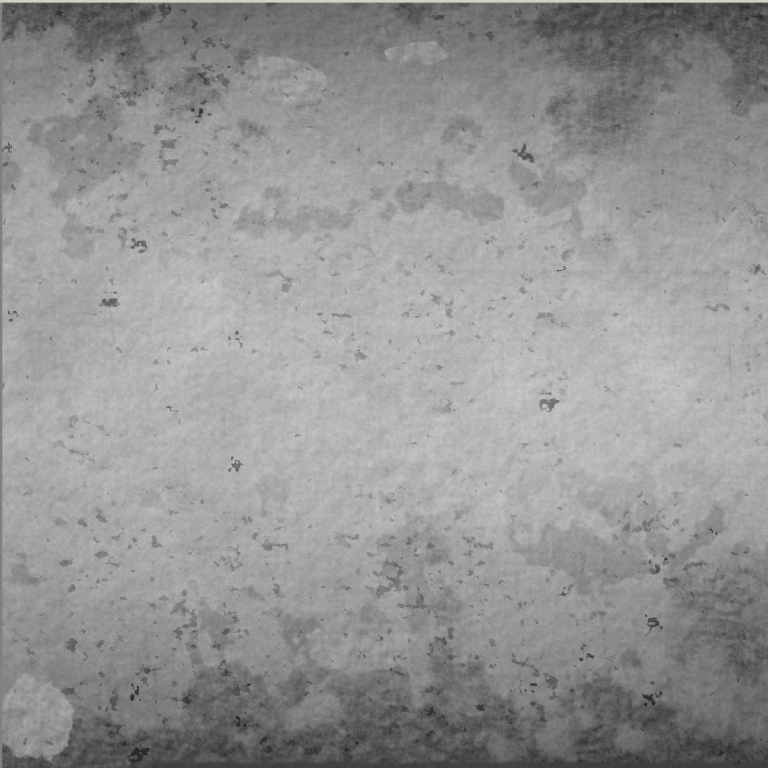
Give the GLSL for this texture, as a three.js fragment shader.

```glsl
// Weathered grey concrete wall: pale middle band, dark ragged stains, pits and scratches.
varying vec2 vUv;

float hash(vec2 p) {
  return fract(sin(dot(p, vec2(127.1, 311.7))) * 43758.5453);
}

float noise(vec2 p) {
  vec2 i = floor(p), f = fract(p);
  f = f * f * (3.0 - 2.0 * f);
  return mix(mix(hash(i), hash(i + vec2(1.0, 0.0)), f.x),
             mix(hash(i + vec2(0.0, 1.0)), hash(i + 1.0), f.x), f.y);
}

float fbm(vec2 p) {
  float sum = 0.0, amp = 0.5;
  for (int i = 0; i < 5; i++) {
    sum += amp * noise(p);
    p = mat2(1.6, 1.2, -1.2, 1.6) * p + 17.3;
    amp *= 0.55;
  }
  return sum / 1.055;
}

// Soft-edged rectangle of old paint
float paintPatch(vec2 p, vec2 centre, vec2 halfSize, float blur) {
  vec2 d = abs(p - centre) - halfSize;
  return 1.0 - smoothstep(-blur, blur, max(d.x, d.y));
}

// Soft oval where the surface has flaked
float flakeZone(vec2 p, vec2 centre, vec2 radius) {
  return 1.0 - smoothstep(0.3, 1.3, length((p - centre) / radius));
}

// Small irregular holes, at most one in each cell
float pits(vec2 p, float cells, float share) {
  vec2 q = p * cells + 0.5 * vec2(noise(p * 190.0), noise(p * 190.0 + 31.0));
  vec2 id = floor(q);
  vec2 centre = 0.3 + 0.4 * vec2(hash(id + 3.1), hash(id + 8.7));
  float radius = mix(0.08, 0.22, hash(id + 5.3));
  float hole = 1.0 - smoothstep(radius * 0.5, radius * 1.3, length(fract(q) - centre));
  return hole * step(1.0 - share, hash(id));
}

// Faint straight scratches of random place and direction
float scratches(vec2 p) {
  float sum = 0.0;
  for (int i = 0; i < 14; i++) {
    float k = float(i);
    float angle = 6.283 * hash(vec2(k, 1.0));
    vec2 dir = vec2(cos(angle), sin(angle));
    vec2 d = p - vec2(hash(vec2(k, 2.0)), hash(vec2(k, 3.0)));
    float along = abs(dot(d, dir));
    float across = abs(dot(d, vec2(-dir.y, dir.x)) + 0.003 * noise(p * 25.0));
    sum += (1.0 - smoothstep(0.0005, 0.0022, across))
         * (1.0 - smoothstep(0.02, 0.07, along)) * (hash(vec2(k, 4.0)) - 0.4);
  }
  return sum;
}

void main() {
  vec2 p = vUv;
  vec2 warp = vec2(fbm(p * 6.0), fbm(p * 6.0 + 41.0)) - 0.5;
  float cloud = fbm(p * vec2(3.0, 5.0) + warp) - 0.5;
  float blotch = fbm(p * 11.0 + warp * 2.0 + 7.0) - 0.5;
  float ragged = fbm(p * 28.0 + 53.0) - 0.5;
  float edge = abs(p.y - 0.51) * 2.04;

  // Pale band fading towards top and bottom
  float grey = 0.705 - 0.25 * edge * edge + 0.14 * cloud + 0.09 * blotch;
  grey -= 0.05 * smoothstep(0.5, 1.0, p.x) * smoothstep(0.15, 0.6, edge);

  // Dark stains and old paint with ragged borders
  float stain = smoothstep(-0.03, 0.12, edge - 0.84 + 0.7 * cloud + 0.6 * blotch + 0.35 * ragged);
  vec2 q = p + warp * 0.06 + 0.05 * vec2(ragged, blotch);
  float paint = paintPatch(q, vec2(0.78, 0.9), vec2(0.07, 0.11), 0.025);
  paint = max(paint, paintPatch(q, vec2(0.95, 0.13), vec2(0.085, 0.14), 0.025));
  paint = max(paint, paintPatch(q, vec2(0.585, 0.17), vec2(0.026, 0.14), 0.018));
  paint *= smoothstep(-0.22, 0.1, blotch + 0.4 * ragged);
  float dark = max(stain, paint * 0.9);
  grey -= 0.13 * dark;

  // Scattered worn blotches, mostly on the right
  float worn = smoothstep(0.08, 0.18, blotch + 0.5 * ragged + 0.08 * (p.x - 0.7));
  grey -= 0.09 * worn * smoothstep(0.1, 0.45, edge) * (1.0 - dark);

  // Pale crust left on the stains
  float zone = flakeZone(p, vec2(0.36, 0.895), vec2(0.075, 0.035));
  zone = max(zone, flakeZone(p, vec2(0.55, 0.93), vec2(0.05, 0.02)));
  zone = max(zone, flakeZone(p, vec2(0.47, 0.155), vec2(0.085, 0.04)));
  zone = max(zone, flakeZone(p, vec2(0.04, 0.06), vec2(0.06, 0.06)));
  float crust = smoothstep(0.3, 0.42, zone * 0.7 + ragged * 0.9);
  grey = mix(grey, 0.6 + 0.12 * ragged, crust * 0.8);

  // Curved brush streaks, strongest in the stains
  vec2 sweep = p + vec2(0.0, 0.035 * sin(p.x * 13.0 + 5.0 * cloud) + 0.04 * warp.y);
  float streak = noise(sweep * vec2(14.0, 150.0)) - 0.5;
  grey += streak * mix(0.018, 0.075, dark * (1.0 - crust));

  // Rough relief lit from above, and fine grain
  float relief = fbm(p * 65.0) - fbm(p * 65.0 + vec2(0.25, -0.3));
  float grain = noise(p * 240.0) + noise(p * 410.0 + 19.0) - 1.0;
  grey += relief * mix(0.11, 0.22, max(dark, crust)) + grain * mix(0.035, 0.06, dark);

  // Fleck clusters, pits and scratches
  float cluster = smoothstep(-0.05, 0.16, fbm(p * 7.0 + 83.0) - 0.5);
  float fleck = smoothstep(0.62, 0.75, fbm(p * vec2(75.0, 90.0) + 29.0));
  grey -= 0.13 * fleck * (0.2 + cluster);
  grey -= 0.13 * pits(p, 65.0, 0.07) + 0.27 * pits(p + 0.37, 24.0, 0.045);
  grey += 0.07 * scratches(p);

  // Dark floor line, dull left rim and pale top rim
  float floorLine = (1.0 - smoothstep(0.004, 0.011, p.y + 0.006 * ragged)) * smoothstep(0.15, 0.23, p.x);
  grey = mix(grey, 0.24, floorLine * 0.8);
  grey = mix(grey, 0.5, 1.0 - smoothstep(0.002, 0.004, p.x));
  vec3 wall = vec3(clamp(grey, 0.17, 0.78));
  gl_FragColor = vec4(mix(wall, vec3(0.82, 0.82, 0.74), smoothstep(0.995, 0.998, p.y)), 1.0);
}
```
